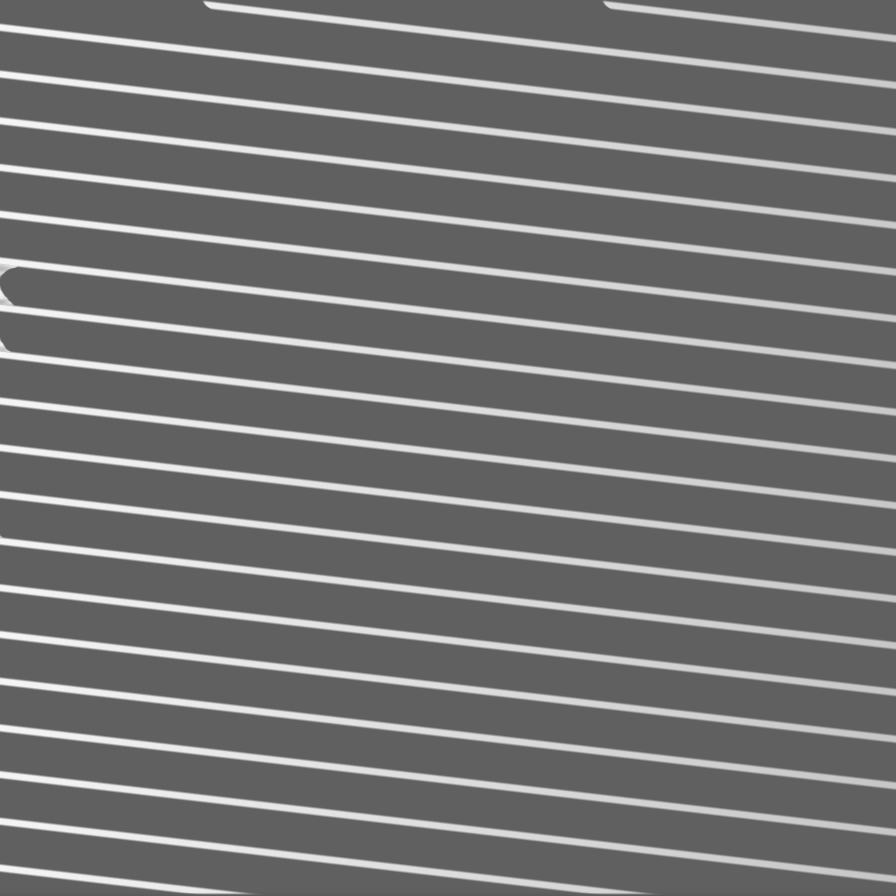
A Shadertoy shader for this pattern:

```glsl
// Pale, gently falling parallel lines on flat grey, dimming to the right.
// Each line is a capsule distance that starts just below the top edge;
// a few lines are frayed by noisy wedges where they meet the left edge.

#define PITCH 0.05212
#define FIRST_LINE 0.0306
#define SLOPE 0.1168
#define HALF_WIDTH 0.0039
#define EDGE_SOFTNESS 0.0017
#define TOP_MARGIN 0.0057
#define BOTTOM_MARGIN 0.0025
#define GROUND vec3(0.378)
#define LINE_LEFT vec3(0.96)
#define LINE_RIGHT vec3(0.785)

float hash(vec2 p) {
    return fract(sin(dot(p, vec2(127.1, 311.7))) * 43758.5);
}

float noise(vec2 p) {
    vec2 i = floor(p), f = fract(p);
    f = f * f * (3.0 - 2.0 * f);
    return mix(mix(hash(i), hash(i + vec2(1, 0)), f.x),
               mix(hash(i + vec2(0, 1)), hash(i + vec2(1, 1)), f.x), f.y);
}

// Concave wedge between a line and the left edge; side is 1 below, -1 above
float fray(vec2 p, float row, float side, float reach, float height, float soft) {
    float away = (p.y - FIRST_LINE - row * PITCH - SLOPE * p.x) * side;
    float t = clamp(1.0 - away / height, 0.0, 1.0);
    float ragged = 0.85 + 0.3 * noise(p * vec2(120.0, 400.0));
    float outline = p.x - reach * t * sqrt(t) * ragged;
    return smoothstep(soft, -soft, outline)
         * smoothstep(-soft, soft, away)
         * smoothstep(height + soft, height - soft, away);
}

void mainImage(out vec4 fragColor, in vec2 fragCoord) {
    // Canvas coordinates with y measured down from the top
    vec2 p = fragCoord / iResolution.xy;
    p.y = 1.0 - p.y;
    float soft = max(EDGE_SOFTNESS, 0.8 / iResolution.y);

    // Nearest line: offset across it, and its height at this column
    float level = p.y - SLOPE * p.x - FIRST_LINE;
    float offset = level - PITCH * round(level / PITCH);
    float center = p.y - offset;

    // Slanted round cap where a line enters below the top edge
    float beforeStart = max((TOP_MARGIN - center) / SLOPE + offset, 0.0);
    float dist = length(vec2(beforeStart, offset)) - HALF_WIDTH;
    float line = smoothstep(soft, -soft, dist);
    line *= smoothstep(-soft, soft, 1.0 - BOTTOM_MARGIN - p.y);

    // Worn line ends, with grey streaks in the thicker smudges
    float wear = fray(p, 5.0, 1.0, 0.026, 0.019, soft);
    wear = max(wear, fray(p, 6.0, -1.0, 0.020, 0.024, soft));
    wear = max(wear, fray(p, 7.0, -1.0, 0.017, 0.018, soft));
    wear = max(wear, fray(p, 11.0, -1.0, 0.016, 0.007, soft));
    wear *= mix(0.55, 1.0, noise(p * vec2(60.0, 190.0)));

    // Tone falls across the canvas; the ground darkens at the very bottom
    vec3 ink = mix(LINE_LEFT, LINE_RIGHT, p.x) - 0.02 * p.x * (p.y - 0.5);
    vec3 ground = GROUND * (1.0 - 0.06 * smoothstep(0.994, 1.0, p.y));
    fragColor = vec4(mix(ground, ink, max(line, wear)), 1.0);
}
```
